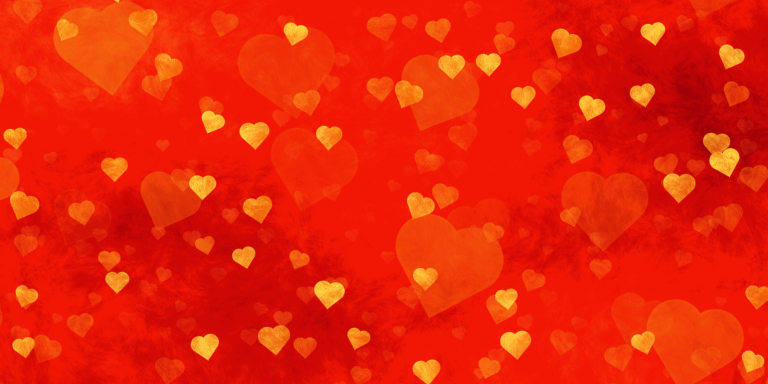
Give the GLSL for this pattern, as a Shadertoy shader.

```glsl
// Scattered translucent hearts over a mottled red backdrop.
// Each layer is a jittered grid of rotated heart distance fields; layered,
// warped sines give the cloudy backdrop and the worn grain of the hearts.

vec3 hash3(vec2 cell, float seed) {
    vec3 h = fract(vec3(cell.xyx + seed * 7.31) * vec3(.1031, .1030, .0973));
    h += dot(h, h.yxz + 33.33);
    return fract((h.xxy + h.yzz) * h.zyx);
}

mat2 rotation(float angle) {
    float c = cos(angle), s = sin(angle);
    return mat2(c, s, -s, c);
}

// Cloudy pattern around zero, from coarse to fine
float mottle(vec2 p) {
    float sum = 0., amp = .42;
    for (int i = 0; i < 7; i++) {
        float phase = float(i) * 1.9;
        p = rotation(.9) * p * 1.85 + .5 * sin(p.yx * 1.3 + phase);
        sum += amp * sin(p.x + 1.4 * sin(p.y * .8 + phase)) * cos(p.y + sin(p.x * .7));
        amp *= .8;
    }
    return sum;
}

// Signed distance to a heart about one unit tall, centred on the origin
float heart(vec2 p) {
    p = vec2(abs(p.x), p.y + .55);
    if (p.x + p.y > 1.) return length(p - vec2(.25, .75)) - .3536;
    vec2 notch = p - vec2(0., 1.);
    vec2 side = p - .5 * max(p.x + p.y, 0.);
    return sqrt(min(dot(notch, notch), dot(side, side))) * sign(p.x - p.y);
}

// Paint one layer of hearts; size and alpha are (smallest, largest)
void scatter(inout vec3 col, vec2 p, float grain, float seed, float cellSize,
             float density, vec2 size, vec2 alpha, vec3 deep, vec3 pale) {
    float blur = .9 / iResolution.y;
    vec2 home = floor(p / cellSize);
    for (int y = -1; y <= 1; y++)
    for (int x = -1; x <= 1; x++) {
        vec2 cell = home + vec2(x, y);
        vec3 place = hash3(cell, seed), look = hash3(cell, seed + 5.7);
        if (place.z > density) continue;

        float scale = mix(size.x, size.y, look.x);
        vec2 q = p - (cell + .1 + .8 * place.xy) * cellSize;
        q = rotation((look.y - .4) * .8) * q;
        float d = heart(q / scale) * scale;

        // Worn tint: lighter toward the upper left, with a faint bright rim
        float tone = look.z * .7 + .15 + .55 * grain + .25 * (q.y - q.x) / scale;
        vec3 tint = mix(deep, pale, clamp(tone, 0., 1.));
        float rim = .06 * smoothstep(-.06 * scale, 0., d);
        float opacity = mix(alpha.x, alpha.y, fract(look.z * 7. + place.z * 3.));
        opacity = clamp(opacity + rim + .12 * grain, 0., 1.);
        col = mix(col, tint, opacity * smoothstep(blur, -blur, d));
    }
}

float glow(vec2 p, vec2 centre, vec2 radius) {
    vec2 q = (p - centre) / radius;
    return exp(-dot(q, q));
}

void mainImage(out vec4 fragColor, in vec2 fragCoord) {
    vec2 p = fragCoord / iResolution.y;
    float grain = mottle(p * 13. + 4.);
    float cloud = mottle(p * 2.3 + 1.);

    // Broad light and dark zones, broken up by cloud and grain
    float light = .52 + .13 * cloud + .15 * grain;
    light += .32 * glow(p, vec2(.25, .9), vec2(.6, .3));
    light += .22 * glow(p, vec2(1.1, .65), vec2(.4, .35));
    light += .26 * glow(p, vec2(1.5, .05), vec2(.35, .2));
    light -= .42 * glow(p, vec2(1.88, .72), vec2(.35, .24));
    light -= .26 * glow(p, vec2(.75, .15), vec2(.4, .2));
    light -= .22 * glow(p, vec2(.3, .42), vec2(.5, .12));
    light -= .2 * glow(p, vec2(1.55, .38), vec2(.3, .12));

    vec3 col = mix(vec3(.62, .0, .03), vec3(.81, .03, .02), smoothstep(.0, .3, light));
    col = mix(col, vec3(.95, .09, .015), smoothstep(.3, .56, light));
    col = mix(col, vec3(.98, .27, .06), smoothstep(.66, 1.15, light));

    // Large veils, tiny faint hearts, orange hearts, bright golden hearts
    scatter(col, p, grain * .5, 1., .34, .72, vec2(.1, .24), vec2(.1, .8),
            vec3(.92, .3, .04), vec3(.96, .43, .06));
    scatter(col, p, grain, 2., .09, .6, vec2(.022, .042), vec2(.1, .5),
            vec3(.94, .2, .05), vec3(.97, .38, .1));
    scatter(col, p, grain, 3., .17, .68, vec2(.042, .068), vec2(.3, .85),
            vec3(.95, .24, .04), vec3(.97, .48, .08));
    scatter(col, p, grain, 4., .2, .74, vec2(.048, .07), vec2(.8, 1.),
            vec3(.97, .47, .05), vec3(1., .81, .24));

    fragColor = vec4(col, 1.);
}
```
